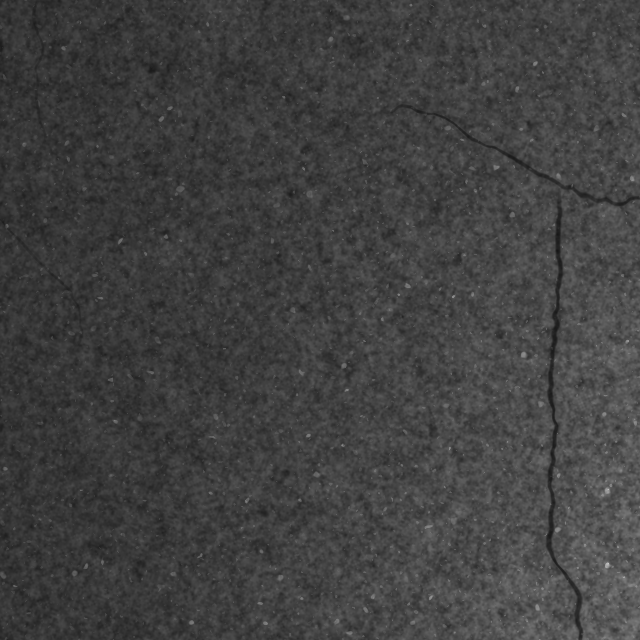
This texture is drawn by a WebGL 1 fragment shader. Its source:

```glsl
precision highp float;
// Draws dark worn asphalt with fine grain, pale stone chips and thin wandering cracks.

uniform vec2 u_resolution;

#define BASE_GREY 0.205
#define SIDE_LIGHT 0.055
#define CORNER_LIGHT 0.13
#define GRAIN_CELLS 165.0
#define GRAIN_CONTRAST 0.36
#define FLECK_CELLS 88.0
#define FLECK_SHARE 0.45
#define CHIP_CELLS 43.0
#define CHIP_SHARE 0.17
#define PIT_DEPTH 0.22
#define CRACK_WIDTH 0.0032
#define CRACK_DEPTH 0.55

const mat2 TURN = mat2(0.8, 0.6, -0.6, 0.8);

float hash(vec2 p) {
  vec3 q = fract(p.xyx * 0.1031);
  q += dot(q, q.yzx + 33.33);
  return fract((q.x + q.y) * q.z);
}

float noise(vec2 p) {
  vec2 cell = floor(p);
  vec2 f = fract(p);
  f = f * f * (3.0 - 2.0 * f);
  float low = mix(hash(cell), hash(cell + vec2(1.0, 0.0)), f.x);
  float high = mix(hash(cell + vec2(0.0, 1.0)), hash(cell + vec2(1.0, 1.0)), f.x);
  return mix(low, high, f.y);
}

float signedNoise(vec2 p) {
  return noise(p) - 0.5;
}

// Sum of turned octaves: coarse mottling down to single grains.
float grain(vec2 p) {
  float sum = 0.0;
  sum += 0.30 * signedNoise(p * GRAIN_CELLS * 0.15);
  p = TURN * p + 3.0;
  sum += 0.70 * signedNoise(p * GRAIN_CELLS * 0.5);
  p = TURN * p + 5.0;
  sum += signedNoise(p * GRAIN_CELLS);
  p = TURN * p + 7.0;
  return sum + 0.75 * signedNoise(p * GRAIN_CELLS * 1.8);
}

// One randomly turned, stretched and worn stone in some cells of a grid.
float stones(vec2 p, float cells, float share, float seed) {
  vec2 q = TURN * p * cells + seed;
  q += 0.22 * vec2(signedNoise(q * 3.0), signedNoise(q * 3.0 + 40.0));
  vec2 cell = floor(q);
  vec2 center = 0.3 + 0.4 * vec2(hash(cell + 11.0), hash(cell + 23.0));
  float angle = 6.2832 * hash(cell + 37.0);
  vec2 axis = vec2(cos(angle), sin(angle));
  vec2 offset = fract(q) - center;
  vec2 local = vec2(dot(offset, axis), dot(offset, vec2(-axis.y, axis.x)));
  float size = mix(0.14, 0.31, hash(cell + 53.0));
  float aspect = mix(0.45, 0.95, hash(cell + 71.0));
  float shape = 1.0 - smoothstep(0.45, 1.0, length(local / vec2(1.0, aspect)) / size);
  float tone = hash(cell + 89.0);
  return shape * mix(0.2, 1.0, tone * tone) * step(hash(cell), share);
}

// Sideways wander of a crack at three scales.
float wander(float along, float seed) {
  return 0.026 * signedNoise(vec2(along * 9.0, seed))
       + 0.014 * signedNoise(vec2(along * 27.0, seed + 5.0))
       + 0.006 * signedNoise(vec2(along * 75.0, seed + 9.0));
}

// Dark core and faint worn rim, fading out at both ends.
float crack(float along, float across, float start, float end, float seed) {
  float dist = abs(across + wander(along, seed));
  float width = CRACK_WIDTH * mix(0.35, 1.6, noise(vec2(along * 34.0, seed + 13.0)));
  float core = 1.0 - smoothstep(width * 0.3, width + 0.0018, dist);
  float rim = 0.16 * (1.0 - smoothstep(0.0, 0.014, dist));
  float ends = smoothstep(start, start + 0.06, along)
             * (1.0 - smoothstep(end - 0.06, end, along));
  return max(core, rim) * ends;
}

float cracks(vec2 p) {
  float trunkX = 0.918 - 0.045 * smoothstep(0.06, 0.14, p.y);
  float branchY = mix(0.83, 0.695, smoothstep(0.6, 0.97, p.x));
  float leftX = 0.13 - 0.14 * smoothstep(0.5, 0.69, p.y);
  float trunk = crack(p.y, p.x - trunkX, -0.1, 0.72, 2.0);
  float branch = crack(p.x, p.y - branchY, 0.58, 1.1, 31.0);
  float left = crack(p.y, p.x - leftX, 0.42, 0.75, 57.0);
  float top = crack(p.y, p.x - 0.065, 0.74, 1.05, 83.0);
  return max(max(trunk, 0.8 * branch), 0.4 * max(left, top));
}

void main() {
  vec2 p = gl_FragCoord.xy / u_resolution;

  // Light falls off from the lower right corner.
  float light = BASE_GREY + SIDE_LIGHT * p.x + CORNER_LIGHT * p.x * p.x * (1.0 - p.y);

  // Surface: grain, shallow pits and embedded stones.
  float surface = 1.0 + GRAIN_CONTRAST * grain(p);
  float pits = smoothstep(0.66, 0.95, 0.65 * noise(p * 46.0 + 9.0) + 0.35 * noise(p * 110.0));
  surface -= PIT_DEPTH * pits;
  surface += 0.48 * stones(p, FLECK_CELLS, FLECK_SHARE, 17.0);
  surface += 0.85 * stones(p, CHIP_CELLS, CHIP_SHARE, 61.0);

  float grey = light * surface * (1.0 - CRACK_DEPTH * cracks(p));
  gl_FragColor = vec4(vec3(clamp(grey, 0.0, 1.0)), 1.0);
}
```
